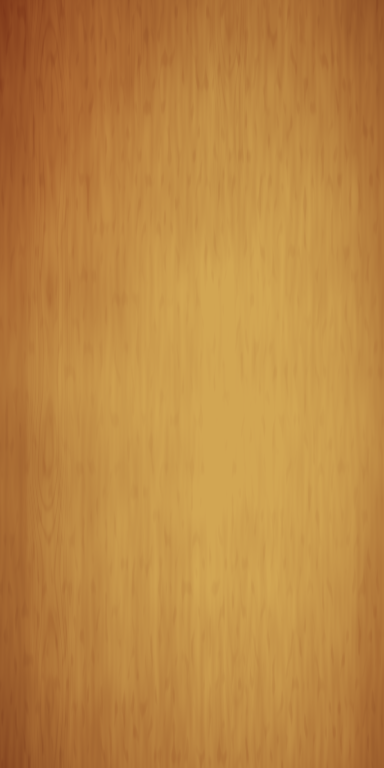
Reproduce this texture procedurally as a Shadertoy shader.

```glsl
// Draws a warm honey-coloured wood veneer with vertical grain and dark corners.

float hash(vec2 cell) {
    vec3 q = fract(cell.xyx * vec3(0.1031, 0.103, 0.0973));
    q += dot(q, q.yzx + 33.33);
    return fract((q.x + q.y) * q.z);
}

float cornerSlope(vec2 cell, vec2 offset) {
    float angle = 6.2832 * hash(cell);
    return dot(vec2(cos(angle), sin(angle)), offset);
}

// Gradient noise, roughly -0.7 to 0.7
float noise(vec2 p) {
    vec2 i = floor(p), f = p - i;
    vec2 u = f * f * f * (f * (f * 6.0 - 15.0) + 10.0);
    vec2 e = vec2(0.0, 1.0);
    float low = mix(cornerSlope(i, f), cornerSlope(i + e.yx, f - e.yx), u.x);
    float high = mix(cornerSlope(i + e.xy, f - e.xy), cornerSlope(i + e.yy, f - e.yy), u.x);
    return mix(low, high, u.y);
}

// Tone of the veneer strips, with softened joints
float stripTone(float x) {
    float s = x * 7.0 + 0.55;
    float k = floor(s);
    float joint = smoothstep(0.0, 0.08, s - k);
    return mix(hash(vec2(k - 1.0, 7.0)), hash(vec2(k, 7.0)), joint) - 0.5;
}

// Nested long ovals around a vertical heart line
float heartFigure(vec2 p, float center, float width) {
    float side = (p.x - center - 0.012 * noise(vec2(p.y * 2.0, center * 40.0))) / width;
    float rings = 2.2 * side * side + 1.6 * noise(vec2(p.x * 3.0, p.y * 2.2 + center * 31.0));
    rings += 0.12 * noise(p * vec2(30.0, 9.0));
    float line = pow(0.5 + 0.5 * sin(rings * 16.0), 4.0);
    return line * exp(-1.6 * side * side);
}

void mainImage(out vec4 fragColor, in vec2 fragCoord) {
    vec2 p = fragCoord / iResolution.x;
    p.y *= 2.0 * iResolution.x / iResolution.y;

    // Broad light that falls off toward the corners
    vec2 away = p - vec2(0.57, 0.92);
    float tone = 1.06 - 1.75 * away.x * away.x - 0.47 * away.y * away.y;

    // Soft cloudy patches, strongest around the middle
    float middle = exp(-3.0 * away.y * away.y);
    tone += (0.05 + 0.09 * middle) * noise(p * vec2(3.2, 4.2) + 5.3);

    // Strips and long streaks
    tone += 0.09 * stripTone(p.x);
    tone += 0.07 * noise(vec2(p.x * 17.0, p.y * 0.6 + 3.0));
    tone += 0.06 * noise(vec2(p.x * 45.0, p.y * 1.3 + 9.0));

    // Fine fibres and short dark pores
    float detail = 1.0 - 0.45 * middle;
    tone += 0.13 * detail * noise(p * vec2(100.0, 7.0));
    float pores = smoothstep(0.12, 0.5, noise(p * vec2(85.0, 16.0) + 41.0));
    tone -= 0.10 * detail * pores;

    // Oval figure on the left, fainter near the top
    float figure = heartFigure(p, 0.13, 0.055);
    figure += 0.8 * smoothstep(1.3, 1.8, p.y) * heartFigure(p, 0.60, 0.05);
    figure += 0.7 * smoothstep(1.5, 1.9, p.y) * heartFigure(p, 0.36, 0.03);
    figure += 0.4 * smoothstep(0.7, 0.2, p.y) * heartFigure(p, 0.62, 0.06);
    tone -= 0.085 * figure;

    // Brown, amber and honey
    vec3 color = mix(vec3(0.52, 0.27, 0.125), vec3(0.67, 0.43, 0.205), clamp(tone * 2.0, -0.3, 1.0));
    color = mix(color, vec3(0.81, 0.63, 0.315), clamp(tone * 2.0 - 1.0, 0.0, 1.1));

    // Redder tint in the upper left
    float red = smoothstep(0.6, 0.1, p.x) * smoothstep(0.7, 1.8, p.y);
    color += red * vec3(0.012, -0.015, -0.008);
    fragColor = vec4(color, 1.0);
}
```
